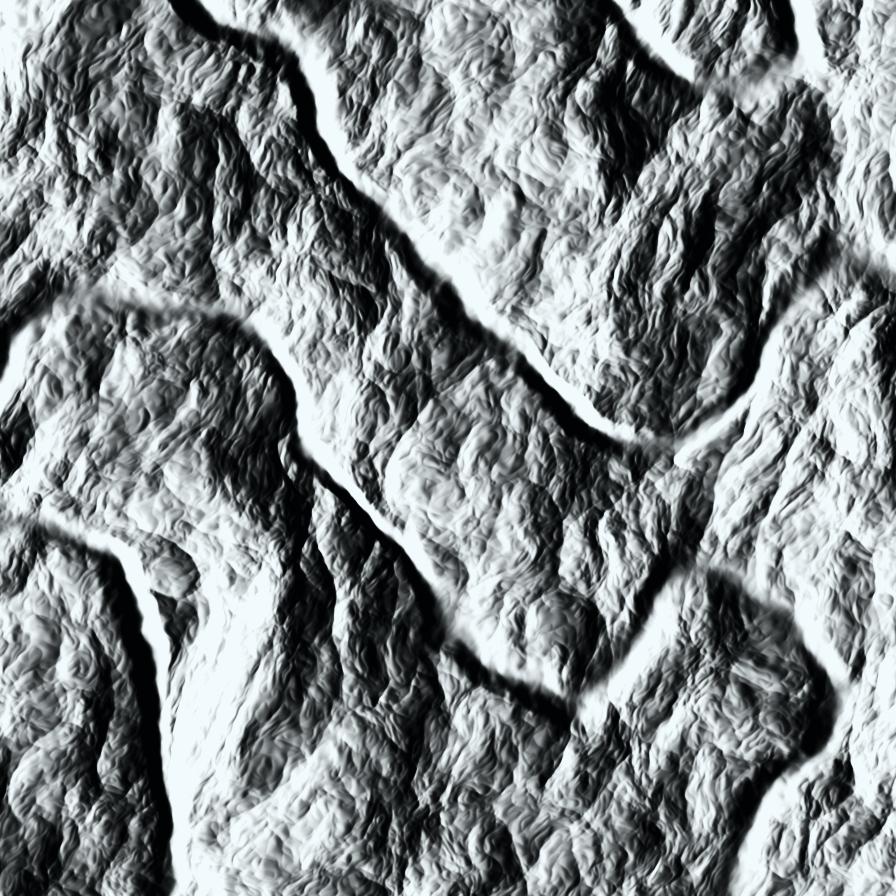
Give the GLSL for this texture map, as a WebGL 1 fragment shader.

```glsl
precision highp float;
// Shaded relief of rugged mountains: a height field of creased gradient noise
// (broad valleys with smooth floors, plus finer and finer spurs and gullies)
// is lit from the side, and its slope towards the light sets the grey tone.

uniform vec2 u_resolution;

const vec3  SHADOW_COLOR   = vec3(0.000, 0.008, 0.012);
const vec3  LIGHT_COLOR    = vec3(0.945, 0.980, 0.990);
const vec2  LIGHT_DIR      = vec2(-0.99, -0.12);  // ground direction to the sun
const float VALLEY_FREQ    = 2.7;
const float VALLEY_SLOPE   = 0.95;
const float VALLEY_ROUND   = 0.014;  // softness of the valley floor
const float FLOOR_WIDTH    = 0.075;  // where spurs fade out near the floor
const float FLOOR_RUGGED   = 0.2;    // share of the spurs left on the floor
const float SPUR_FREQ      = 5.6;
const float SPUR_SLOPE     = 1.05;
const float SPUR_GAIN      = 0.91;   // slope kept from one octave to the next
const float SPUR_STRETCH   = 0.70;   // below 1: spurs longer along their axis
const float WARP_FREQ      = 5.0;
const float WARP_SLOPE     = 0.22;   // bend of outlines, alike at every scale
const float SLOPE_SOFTNESS = 1.32;   // larger: lower contrast
const float SAMPLE_STEP    = 0.0013; // half the distance for slope sampling
const int   WARP_OCTAVES   = 3;
const int   SPUR_OCTAVES   = 5;

float hash(vec2 p) {
  vec3 q = fract(vec3(p.xyx) * 0.1031);
  q += dot(q, q.yzx + 33.33);
  return fract((q.x + q.y) * q.z);
}

// Dot of a random unit gradient at a lattice corner with the offset from it
float cornerValue(vec2 corner, vec2 offset) {
  float angle = 6.28319 * hash(corner);
  return dot(vec2(cos(angle), sin(angle)), offset);
}

float gradientNoise(vec2 p) {
  vec2 i = floor(p);
  vec2 f = p - i;
  vec2 u = f * f * f * (f * (f * 6.0 - 15.0) + 10.0);
  vec2 e = vec2(1.0, 0.0);
  return mix(mix(cornerValue(i, f), cornerValue(i + e.xy, f - e.xy), u.x),
             mix(cornerValue(i + e.yx, f - e.yx), cornerValue(i + e.xx, f - e.xx), u.x),
             u.y);
}

mat2 rotation(float a) {
  return mat2(cos(a), sin(a), -sin(a), cos(a));
}

// Bends the ground at coarse to fine scales, so that creases turn ragged
vec2 warped(vec2 p) {
  vec2 q = p;
  float freq = WARP_FREQ;
  for (int i = 0; i < WARP_OCTAVES; i++) {
    q += WARP_SLOPE / freq * vec2(gradientNoise(p * freq + 41.3),
                                  gradientNoise(p * freq + 87.9));
    freq *= 3.7;
  }
  return q;
}

float terrainHeight(vec2 p) {
  vec2 q = warped(p);

  // Broad valleys follow the zero lines of a low noise
  float n = gradientNoise(q * VALLEY_FREQ + vec2(52.6, 31.2));
  float valley = sqrt(n * n + VALLEY_ROUND * VALLEY_ROUND);
  float rugged = mix(FLOOR_RUGGED, 1.0, smoothstep(0.0, FLOOR_WIDTH, valley));

  // Spurs and gullies, each octave turned against the one before
  vec2 s = rotation(0.5) * q;
  s.y *= SPUR_STRETCH;
  float spurs = 0.0;
  float freq = SPUR_FREQ;
  float slope = SPUR_SLOPE;
  for (int i = 0; i < SPUR_OCTAVES; i++) {
    spurs += abs(gradientNoise(s * freq + 19.7 * float(i + 1))) * slope / freq;
    s = rotation(0.35) * s;
    freq *= 2.1;
    slope *= SPUR_GAIN;
  }
  return valley * VALLEY_SLOPE / VALLEY_FREQ + rugged * spurs;
}

void main() {
  vec2 p = gl_FragCoord.xy / min(u_resolution.x, u_resolution.y);

  // Slope facing the light, averaged over two rows to smooth the creases
  vec2 along = LIGHT_DIR * SAMPLE_STEP;
  vec2 across = vec2(-along.y, along.x) * 0.5;
  float slope = 0.0;
  for (int i = 0; i < 2; i++) {
    vec2 row = p + across * (2.0 * float(i) - 1.0);
    slope += terrainHeight(row - along) - terrainHeight(row + along);
  }
  slope /= 4.0 * SAMPLE_STEP;

  // Soft limit spreads the tones evenly from shadow to full light
  float lit = slope / sqrt(slope * slope + SLOPE_SOFTNESS * SLOPE_SOFTNESS);
  float tone = clamp(0.52 + 0.57 * lit, 0.0, 1.0);
  gl_FragColor = vec4(mix(SHADOW_COLOR, LIGHT_COLOR, tone), 1.0);
}
```
